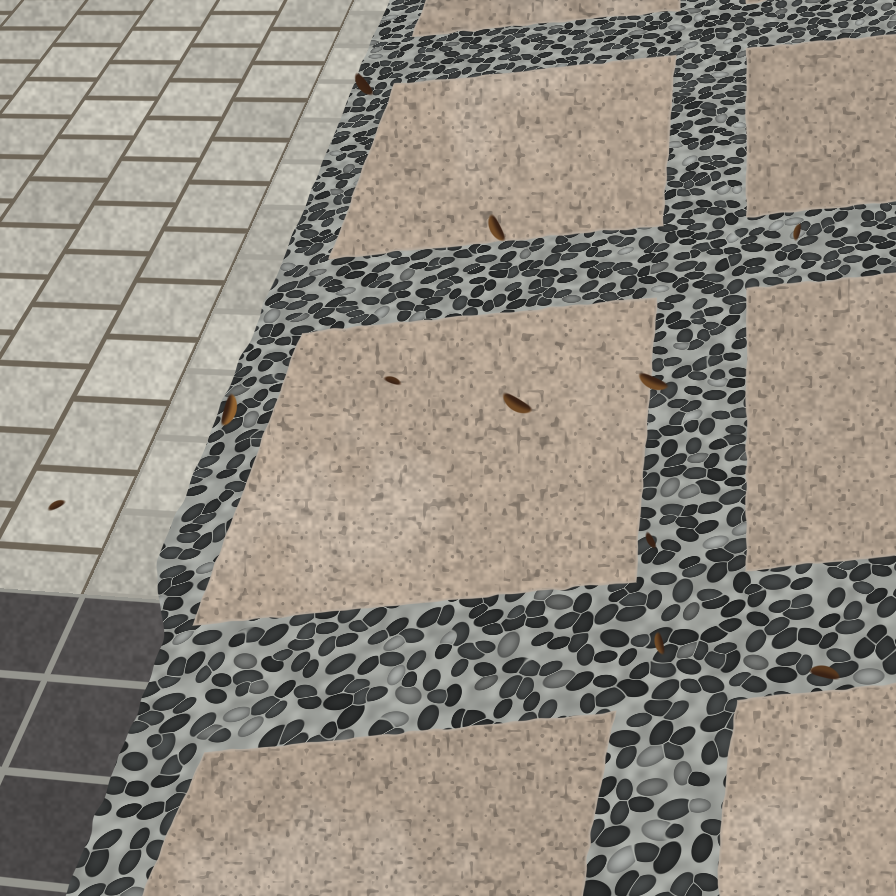
A WebGL 1 fragment shader for this texture:

```glsl
precision highp float;
// Paved ground in perspective: tan slabs framed by bands of dark pebbles,
// with pale setts and dark tiles on the left. A projective map gives plane
// coordinates; folded cells, cellular pebbles and hashed grain fill them.
uniform vec2 u_resolution;

// Perspective: shear of the rows, vanishing point, row scale
const float SHEAR = 0.10;
const float HORIZON = 0.878;
const float VANISH_X = 0.833;
const float ROW_START = 0.0872;
const float ROW_SCALE = 5.05;
// Layout in plane units
const float SLAB_PITCH = 0.387;
const vec2 SLAB_HALF = vec2(0.40, 0.375);
const vec2 SLAB_CENTRE = vec2(0.40, 0.625);
const float CUT_SLAB_LEFT = -0.341;
const float SETT_EDGE = -0.477;
const float SETT_WIDTH = 0.088;
const float DARK_START = 2.145;
const float JOINT = 0.0024;
const vec2 PEBBLE_CELL = vec2(0.0165, 0.038);
const float LEAF_GRID = 6.0;
const float LEAF_CHANCE = 0.30;
// Colours
const vec3 SLAB = vec3(0.665, 0.602, 0.537);
const vec3 SLAB_PALE = vec3(0.75, 0.70, 0.645);
const vec3 SETT = vec3(0.725, 0.715, 0.675);
const vec3 SETT_JOINT = vec3(0.40, 0.365, 0.31);
const vec3 DARK_TILE = vec3(0.305, 0.295, 0.295);
const vec3 DARK_JOINT = vec3(0.61, 0.61, 0.58);
const vec3 GROUT = vec3(0.62, 0.63, 0.61);
const vec3 PEBBLE = vec3(0.21, 0.22, 0.22);
const vec3 PEBBLE_PALE = vec3(0.50, 0.51, 0.50);
const vec3 LEAF_DARK = vec3(0.22, 0.13, 0.08);
const vec3 LEAF_LIGHT = vec3(0.60, 0.41, 0.20);

float hash(vec2 p) {
  vec3 a = fract(p.xyx * vec3(0.1031, 0.1030, 0.0973));
  a += dot(a, a.yzx + 33.33);
  return fract((a.x + a.y) * a.z);
}

vec2 hash2(vec2 p) { return vec2(hash(p), hash(p + 71.7)); }

float noise(vec2 p) {
  vec2 i = floor(p), f = fract(p);
  f = f * f * (3.0 - 2.0 * f);
  return mix(mix(hash(i), hash(i + vec2(1, 0)), f.x),
             mix(hash(i + vec2(0, 1)), hash(i + 1.0), f.x), f.y);
}

mat2 turn(float a) { return mat2(cos(a), -sin(a), sin(a), cos(a)); }

// Distance to the centre of a repeated interval of period 1
vec2 fold(vec2 p) { return abs(fract(p) - 0.5); }

// Randomly turned ellipses, one per cell; seams part touching neighbours
vec3 pebbles(vec2 p, float blur) {
  vec2 cell = floor(p), id = cell;
  float nearest = 9.0, second = 9.0;
  for (int j = -1; j <= 1; j++) {
    for (int i = -1; i <= 1; i++) {
      vec2 c = cell + vec2(float(i), float(j));
      vec2 r = turn(hash(c + 9.1) * 2.4 - 1.7) * (p - c - 0.12 - 0.76 * hash2(c));
      float d = length(r / (vec2(0.58, 0.37) * (0.8 + 0.35 * hash(c + 4.3))));
      if (d < nearest) { second = nearest; nearest = d; id = c; }
      else second = min(second, d);
    }
  }
  float body = 1.0 - smoothstep(1.0 - blur, 1.0 + blur, nearest);
  body *= smoothstep(0.0, 0.12 + blur, second - nearest);
  float pale = step(0.91, hash(id + 2.9));
  vec3 stone = mix(PEBBLE, PEBBLE_PALE, pale) * (0.7 + 0.5 * hash(id + 6.6));
  stone *= 1.18 - 0.42 * nearest * nearest;
  return mix(GROUT * (0.88 + 0.24 * noise(p * 2.3)), stone, body);
}

// Pale staggered setts, turning into aligned dark tiles at the near end
vec3 sidePaving(vec2 plane, float depth, float rowSize, float aa, float grain) {
  float along = plane.y - 0.5 * plane.x;
  float dark = step(DARK_START, along);
  float pitch = mix(0.19, 0.17, dark);
  vec2 g = vec2((plane.x - SETT_EDGE) / SETT_WIDTH, (along - DARK_START) / pitch);
  g.y += 0.5 * mod(floor(g.x), 2.0) * (1.0 - dark);
  vec2 gap = (0.5 - fold(g)) * vec2(SETT_WIDTH * depth, pitch * rowSize);
  float joint = 1.0 - smoothstep(-aa, aa, min(gap.x, gap.y) - JOINT * depth);
  float tone = 0.94 + 0.12 * hash(floor(g) + 40.0);
  vec3 face = mix(SETT, DARK_TILE, dark) * tone * (0.87 + 0.26 * grain);
  float strip = step(0.0, g.x) * (1.0 - dark);
  vec3 line = mix(mix(SETT_JOINT, DARK_JOINT, dark), SETT * 0.88, strip);
  return mix(face, line, joint * 0.92);
}

// Sparse fallen leaves and seed husks
vec3 addLeaves(vec3 colour, vec2 p, float aa) {
  vec2 cell = floor(p * LEAF_GRID);
  vec2 r = p * LEAF_GRID - cell - 0.25 - 0.5 * hash2(cell + 15.0);
  r = turn(hash(cell + 3.0) * 6.28) * r / LEAF_GRID;
  r.y += 9.0 * r.x * r.x;
  vec2 size = vec2(0.014, 0.0055) * (0.6 + 0.7 * hash(cell + 8.0));
  float d = (length(r / size) - 1.0) * size.y;
  float mask = (1.0 - smoothstep(-aa, aa, d)) * step(hash(cell + 27.0), LEAF_CHANCE);
  vec3 leaf = mix(LEAF_DARK, LEAF_LIGHT, hash(cell + 5.0) * smoothstep(-0.004, 0.003, r.y));
  return mix(colour, leaf, mask);
}

void main() {
  vec2 p = gl_FragCoord.xy / u_resolution;
  p.y = 1.0 - p.y;
  float aa = 0.8 / u_resolution.y;

  // Canvas to ground plane
  float s = p.y + SHEAR * p.x;
  float depth = s + HORIZON;
  vec2 plane = vec2(p.x - VANISH_X, ROW_SCALE * (s - ROW_START)) / depth;
  float rowSize = depth * depth / (ROW_SCALE * (HORIZON + ROW_START));
  float grain = 0.6 * noise(p * 240.0) + 0.4 * noise(p * 125.0 + 30.0);

  // Slabs, with a slight bend and a cut slab near the viewer
  float across = plane.x + 0.016 * smoothstep(0.72, 1.05, s);
  vec2 grid = vec2(across / SLAB_PITCH, plane.y);
  vec2 inset = SLAB_HALF - fold(grid - SLAB_CENTRE + 0.5);
  inset *= vec2(SLAB_PITCH * depth, rowSize);
  float edge = min(inset.x, inset.y);
  if (plane.y > 2.1) edge = min(edge, (across - CUT_SLAB_LEFT) * depth);
  edge += 0.003 * (noise(p * 70.0) - 0.5);
  float stain = 0.6 * noise(p * 7.0 + 3.0) + 0.4 * noise(p * 23.0);
  float pale = smoothstep(0.5, 0.85, stain + 0.18 * smoothstep(0.75, 1.0, p.y));
  vec3 slab = mix(SLAB, SLAB_PALE, 0.55 * pale) * (0.84 + 0.32 * grain);
  slab *= 0.95 + 0.1 * hash(floor(grid) + 12.0);
  slab *= 1.0 - 0.22 * smoothstep(0.72, 0.9, noise(p * 190.0 + 50.0));
  slab = mix(SLAB_PALE * 0.95, slab, smoothstep(0.0, 0.004, edge));

  // Pebble bands, then the paving beyond their left border
  float blur = min(0.5, 0.12 / (u_resolution.y * depth * PEBBLE_CELL.x) * 20.0 * 0.7);
  vec3 colour = pebbles(plane / PEBBLE_CELL + 100.0, blur);
  colour = mix(colour, slab, smoothstep(-aa, aa, edge));
  float border = mix(-0.432, -0.403, smoothstep(0.64, 0.74, s));
  float beyond = (border - plane.x) * depth + 0.006 * (noise(p * 45.0) - 0.5);
  vec3 side = sidePaving(plane, depth, rowSize, aa, grain);
  colour = mix(colour, side, smoothstep(-aa, aa, beyond));

  gl_FragColor = vec4(addLeaves(colour, p, aa), 1.0);
}
```
